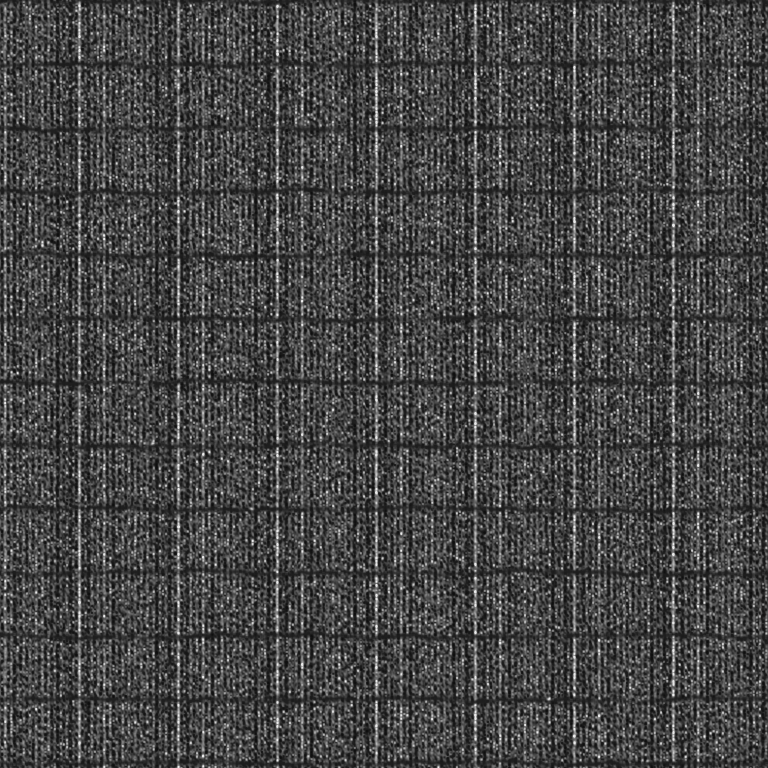
Reproduce this texture procedurally as a Shadertoy shader.

```glsl
// Dark grey woven cloth: ribbed, striped vertical warp crossed by thin, uneven dark weft lines.

const float TAU = 6.28319;
const float WARP_PERIOD = 0.1289;   // width of one stripe group
const float WARP_START = 0.1035;    // centre of a pale thread
const float WEFT_PERIOD = 0.0827;   // distance between dark weft lines
const float WEFT_START = 0.006;
const float RIBS = 16.0;            // ribs in one stripe group, two strands each
const float STITCH_ROWS = 224.0;    // stitches up the canvas
const float CHARCOAL = 0.125;       // tone of the deepest grooves

float hash(vec2 p) {
    vec3 q = fract(p.xyx * 0.1031);
    q += dot(q, q.yzx + 33.33);
    return fract((q.x + q.y) * q.z);
}

float gradientDot(vec2 cell, vec2 offset) {
    float angle = TAU * hash(cell);
    return dot(vec2(cos(angle), sin(angle)), offset);
}

float gradientNoise(vec2 p) {
    vec2 i = floor(p), f = fract(p);
    vec2 u = f * f * f * (f * (f * 6.0 - 15.0) + 10.0);
    vec2 e = vec2(0.0, 1.0);
    float low = mix(gradientDot(i, f), gradientDot(i + e.yx, f - e.yx), u.x);
    float high = mix(gradientDot(i + e.xy, f - e.xy), gradientDot(i + e.yy, f - e.yy), u.x);
    return mix(low, high, u.y);
}

float bell(float d, float width) {
    return exp(-d * d / (width * width));
}

// Soft stripe repeated once per unit
float stripe(float x, float centre, float width) {
    return bell(fract(x - centre + 0.5) - 0.5, width);
}

// Tone of the warp threads: ribs with dark grooves, plus light and dark stripes
float warpTone(float x) {
    float rib = floor(x * RIBS + 0.5);
    float core = 0.5 + 0.5 * cos(TAU * x * RIBS);
    float shade = 0.06 * (hash(vec2(mod(rib, RIBS), 4.0)) - 0.5)
                + 0.03 * (hash(vec2(rib, 11.0)) - 0.5);
    float tone = 0.155 + core * (0.19 + shade);
    tone += 0.025 * stripe(x, 0.52, 0.14) + 0.03 * stripe(x, 0.84, 0.03);
    tone -= 0.07 * (stripe(x, 0.075, 0.022) + stripe(x, 0.34, 0.018));
    tone -= 0.10 * (stripe(x, 0.78, 0.022) + stripe(x, 0.925, 0.022));
    return tone;
}

// Stitches: x is roundness, y is the random value of the stitch
vec2 stitch(vec2 p) {
    float strand = floor(p.x);
    p.y += 0.5 * mod(strand, 2.0) + 0.4 * hash(vec2(strand, 7.0));
    vec2 f = 0.5 - 0.5 * cos(TAU * fract(p));
    return vec2(sqrt(f.x * f.y), hash(floor(p) + 19.0));
}

// Weft: x is line darkness, y is the bright knot sitting on it
vec2 weft(float group, float height) {
    float row = floor(height + 0.5);
    float along = group + row;      // pattern moves one group per row
    float bend = 0.06 * gradientNoise(vec2(along * 2.3, 3.4))
               + 0.04 * gradientNoise(vec2(along * 9.0, row + 0.5));
    float d = height - row - bend;
    float strength = 0.78 + 0.4 * gradientNoise(vec2(along * 3.1, 8.6))
                   + 0.4 * gradientNoise(vec2(along * 8.0, row * 1.7 + 0.4));
    float line = bell(d, 0.040) * clamp(strength, 0.4, 0.95);
    float knot = bell(along - 5.737, 0.022) * bell(d - 0.03, 0.024);
    return vec2(line, knot);
}

void mainImage(out vec4 fragColor, in vec2 fragCoord) {
    vec2 uv = fragCoord / iResolution.xy;
    float group = (uv.x - WARP_START) / WARP_PERIOD;
    vec2 fibre = vec2(group * RIBS * 2.0 + 0.5, uv.y * STITCH_ROWS);

    // Threads, loose fibre grain and individual stitches
    vec2 loop = stitch(fibre);
    float grain = gradientNoise(fibre * vec2(0.93, 0.81) + vec2(0.0, fibre.x * 0.35));
    float tone = warpTone(group) + 0.34 * grain;
    tone += loop.x * (0.46 * (loop.y - 0.5) + 0.26 * pow(loop.y, 5.0));

    // One pale thread per group and a fainter companion
    float glint = 0.75 + 0.5 * loop.y * loop.x;
    tone += glint * (0.34 * stripe(group, 0.0, 0.016) + 0.17 * stripe(group, 0.25, 0.016));

    // Dark crossing lines and knots, with the stitches still showing through
    vec2 crossing = weft(group, (uv.y - WEFT_START) / WEFT_PERIOD);
    tone = mix(tone, 0.07 + 0.09 * loop.y, crossing.x);
    tone += 0.5 * crossing.y;

    // Compress the deepest grooves towards charcoal
    tone = max(tone, CHARCOAL + 0.3 * (tone - CHARCOAL));
    fragColor = vec4(vec3(clamp(tone, 0.06, 0.92)), 1.0);
}
```
